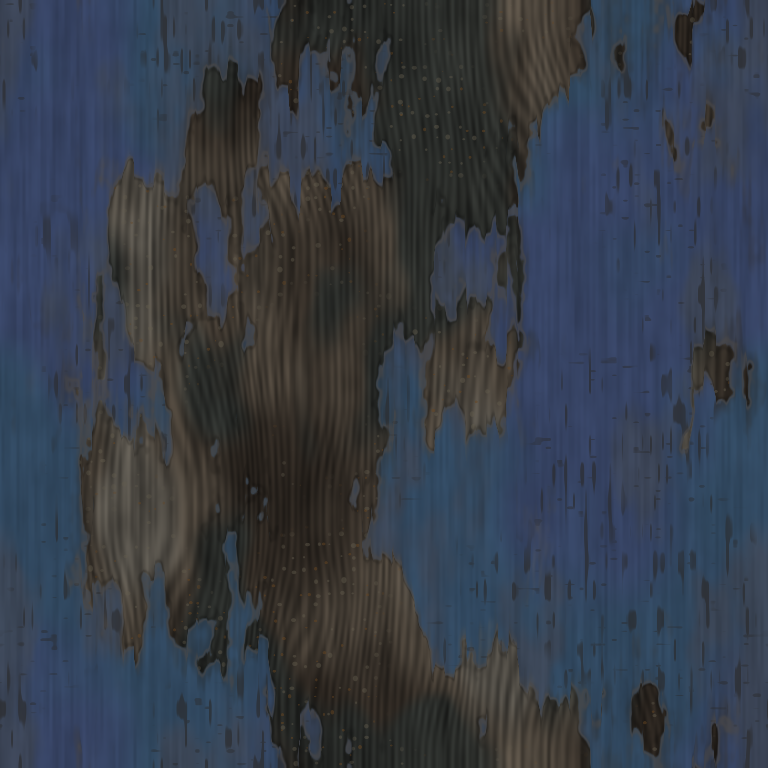
A WebGL 2 fragment shader for this texture:

```glsl
#version 300 es
precision highp float;
// Weathered blue paint flaking off vertical wood boards.
// A layered wrapping noise, shifted in narrow columns, decides where the
// paint is gone; grain, stains, cracks and specks are added on top.
uniform vec2 u_resolution;
out vec4 fragColor;

const float TAU = 6.28319;

float hash(vec2 cell, float seed) {
    vec3 h = fract(vec3(cell, seed) * vec3(0.1031, 0.1030, 0.0973));
    h += dot(h, h.yzx + 33.33);
    return fract((h.x + h.y) * h.z);
}

// Value noise over the unit tile; cells holds whole repeat counts.
float noise(vec2 p, vec2 cells, float seed) {
    vec2 q = p * cells, i = floor(q), f = q - i;
    vec2 a = floor(mod(i + 0.5, cells)), b = floor(mod(i + 1.5, cells));
    f = f * f * f * (f * (f * 6.0 - 15.0) + 10.0);
    float low = mix(hash(a, seed), hash(vec2(b.x, a.y), seed), f.x);
    float high = mix(hash(vec2(a.x, b.y), seed), hash(b, seed), f.x);
    return mix(low, high, f.y);
}

float fbm(vec2 p, vec2 cells, float seed, int octaves) {
    float sum = 0.0, total = 0.0, weight = 0.5;
    for (int i = 0; i < octaves; i++) {
        sum += weight * noise(p, cells, seed + 7.3 * float(i));
        total += weight;
        weight *= 0.5;
        cells *= 2.0;
    }
    return sum / total;
}

// Random offset per column, with a short ramp between neighbours.
float columnShift(float x, float count, float seed) {
    float i = floor(x * count), f = x * count - i;
    float left = hash(vec2(floor(mod(i + 0.5, count)), 1.0), seed);
    float right = hash(vec2(floor(mod(i + 1.5, count)), 1.0), seed);
    return mix(left, right, smoothstep(0.8, 1.0, f)) - 0.5;
}

// How far the paint has worn, about 0.5 on average.
float wearField(vec2 p) {
    vec2 q = p;
    q.x += 0.006 * (fbm(p, vec2(20.0, 24.0), 3.0, 3) - 0.5);
    q.y += 0.055 * columnShift(q.x, 74.0, 5.0) + 0.05 * columnShift(q.x, 31.0, 9.0);
    float wear = fbm(q, vec2(5.0, 3.0), 11.0, 4);
    wear += 0.40 * (fbm(q, vec2(15.0, 6.0), 23.0, 3) - 0.5);
    wear += 0.16 * (noise(q, vec2(46.0, 20.0), 31.0) - 0.5);
    return wear + 0.04 * (noise(p, vec2(130.0, 80.0), 37.0) - 0.5);
}

// Vertical fibres from -0.5 to 0.5.
float fibres(vec2 p, float seed) {
    float fine = noise(p, vec2(256.0, 12.0), seed);
    return 0.6 * fine + 0.4 * noise(p, vec2(110.0, 6.0), seed + 2.0) - 0.5;
}

vec3 woodColour(vec2 p) {
    float bend = fbm(p, vec2(7.0, 3.0), 41.0, 2);
    float rings = sin(TAU * (96.0 * p.x + 9.0 * bend));
    float tone = fbm(p, vec2(6.0, 3.0), 47.0, 3);
    float damp = smoothstep(0.54, 0.68, fbm(p, vec2(7.0, 4.0), 53.0, 3));
    vec3 colour = mix(vec3(0.165, 0.142, 0.120), vec3(0.265, 0.238, 0.205), smoothstep(0.32, 0.58, tone));
    colour = mix(colour, vec3(0.310, 0.295, 0.268), smoothstep(0.55, 0.72, tone));
    colour = mix(colour, vec3(0.145, 0.165, 0.160), 0.75 * damp);
    float grime = fbm(p, vec2(30.0, 14.0), 59.0, 3) - 0.5;
    return colour * (1.0 + 0.13 * rings + 0.45 * fibres(p, 61.0) + 0.45 * grime);
}

vec3 paintColour(vec2 p) {
    float hue = fbm(p, vec2(4.0, 3.0), 67.0, 3);
    float faded = smoothstep(0.46, 0.68, fbm(p, vec2(13.0, 5.0), 71.0, 4));
    vec3 colour = mix(vec3(0.190, 0.280, 0.372), vec3(0.212, 0.262, 0.388), smoothstep(0.38, 0.62, hue));
    colour = mix(colour, vec3(0.238, 0.268, 0.325), 0.8 * faded);
    float mottle = fbm(p, vec2(40.0, 24.0), 73.0, 3) - 0.5;
    return colour * (1.0 + 0.20 * fibres(p, 79.0) + 0.12 * mottle);
}

// Rounded flecks, at most one per cell, each kept inside its cell.
float specks(vec2 p, float count, float density, float seed) {
    vec2 q = p * count, cell = floor(mod(floor(q) + 0.5, vec2(count)));
    vec2 centre = 0.3 + 0.4 * vec2(hash(cell, seed), hash(cell, seed + 1.0));
    float radius = mix(0.08, 0.23, hash(cell, seed + 2.0));
    vec2 offset = (fract(q) - centre) * vec2(1.0, mix(0.8, 1.4, hash(cell, seed + 3.0)));
    float present = step(hash(cell, seed + 4.0), density);
    return present * (1.0 - smoothstep(radius - 0.06, radius + 0.05, length(offset)));
}

void main() {
    vec2 p = gl_FragCoord.xy / u_resolution;
    float depth = wearField(p) - 0.555;
    float soft = clamp(fwidth(depth), 0.003, 0.025);
    float bare = smoothstep(-soft, soft, depth);

    // Thin paint lets the wood show along its fibres.
    vec3 wood = woodColour(p), paint = paintColour(p);
    float thin = smoothstep(-0.10, 0.0, depth + 0.10 * fibres(p, 83.0));
    paint = mix(paint, wood, 0.30 * thin);

    // Cracks gather in patches of dry paint.
    float dry = smoothstep(0.45, 0.62, fbm(p, vec2(8.0, 5.0), 89.0, 3));
    float crack = smoothstep(0.77, 0.90, noise(p, vec2(190.0, 26.0), 97.0));
    crack = max(crack, 0.7 * smoothstep(0.88, 0.96, noise(p, vec2(70.0, 180.0), 101.0)));
    paint = mix(paint, vec3(0.165, 0.165, 0.170), 0.65 * crack * dry);

    // Flecks lie mostly on wood; a few are rust.
    float cluster = smoothstep(0.40, 0.60, fbm(p, vec2(7.0, 6.0), 103.0, 3));
    wood = mix(wood, vec3(0.385, 0.360, 0.300), 0.45 * cluster * specks(p, 64.0, 0.35, 107.0));
    wood = mix(wood, vec3(0.400, 0.270, 0.130), 0.50 * cluster * specks(p, 91.0, 0.12, 113.0));

    // Pale rim on the paint edge and a slight shadow just inside it.
    float rim = exp(-pow((depth + 0.010) / 0.011, 2.0));
    float shadow = exp(-pow((depth - 0.014) / 0.014, 2.0));
    vec3 colour = mix(paint, wood * (1.0 - 0.18 * shadow), bare);
    colour = mix(colour, vec3(0.300, 0.285, 0.275), 0.55 * rim * (1.0 - 0.5 * bare));
    fragColor = vec4(colour, 1.0);
}
```
